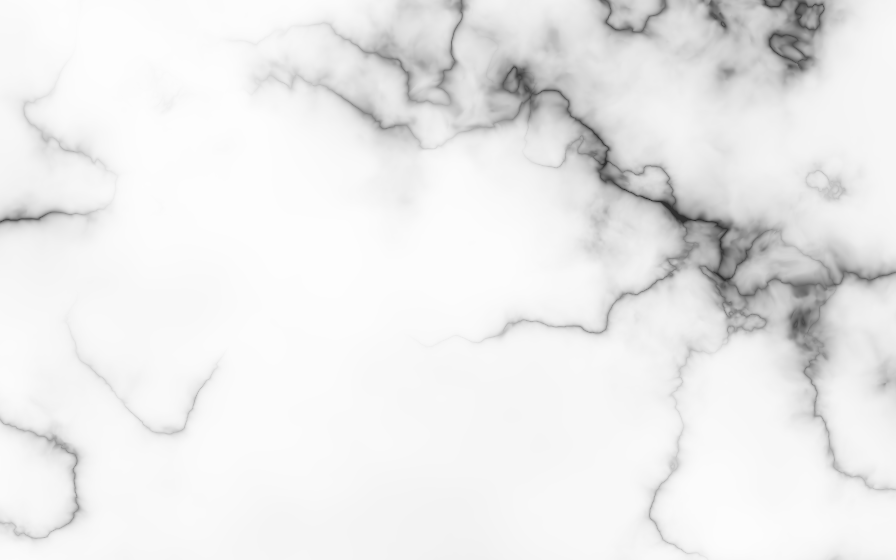
A WebGL 2 fragment shader for this texture:

```glsl
#version 300 es
precision highp float;

uniform vec2 u_resolution;
out vec4 fragColor;

vec3 hash3(vec2 cell) {
    vec3 q = fract(cell.xyx * vec3(0.1031, 0.1030, 0.0973));
    q += dot(q, q.yxz + 33.33);
    return fract((q.xxy + q.yzz) * q.zyx);
}

// Smooth cellular noise: blends the values of nearby feature points, -1 to 1
float cellNoise(vec2 p) {
    vec2 cell = floor(p);
    float total = 0.0, weights = 1e-5;
    for (int y = -1; y <= 1; y++) {
        for (int x = -1; x <= 1; x++) {
            vec2 neighbor = cell + vec2(x, y);
            vec3 h = hash3(neighbor);
            vec2 offset = neighbor + 0.15 + 0.7 * h.xy - p;
            float w = max(1.3 - dot(offset, offset), 0.0);
            w *= w * w;
            total += w * (h.z * 2.0 - 1.0);
            weights += w;
        }
    }
    return total / weights;
}

float fractalNoise(vec2 p, int octaves) {
    float sum = 0.0, amplitude = 1.0;
    for (int i = 0; i < octaves; i++) {
        sum += amplitude * cellNoise(p);
        p = mat2(1.6, 1.2, -1.2, 1.6) * p + 17.3;
        amplitude *= 0.47;
    }
    return sum;
}

// Soft halo with a thin dark core along the zero line of the noise
float vein(vec2 p) {
    float distanceToVein = abs(fractalNoise(p, 7));
    return 0.38 * exp(-distanceToVein / 0.1) + 0.42 * exp(-distanceToVein / 0.02);
}

// Regions where veins gather
float density(vec2 p) {
    return smoothstep(-0.5, 0.95, fractalNoise(p, 4));
}

void main() {
    vec2 p = gl_FragCoord.xy / u_resolution.y;

    // Fine crinkle of the vein paths
    vec2 crinkle = 0.012 * vec2(cellNoise(p * 19.0 + 40.0), cellNoise(p * 19.0 + 90.0));
    vec2 q = p + crinkle;

    float mainDensity = density(p * 1.8 + 53.0);
    float fineDensity = density(p * 2.2 + 121.0);

    // Main veins, finer side veins and a faint cloud
    float shade = mainDensity * vein(q * 1.7 + 11.0);
    shade += 0.7 * fineDensity * vein(q * 2.6 + 71.0);
    shade += 0.04 * mainDensity;

    fragColor = vec4(vec3(0.992 - min(shade, 0.8)), 1.0);
}
```
